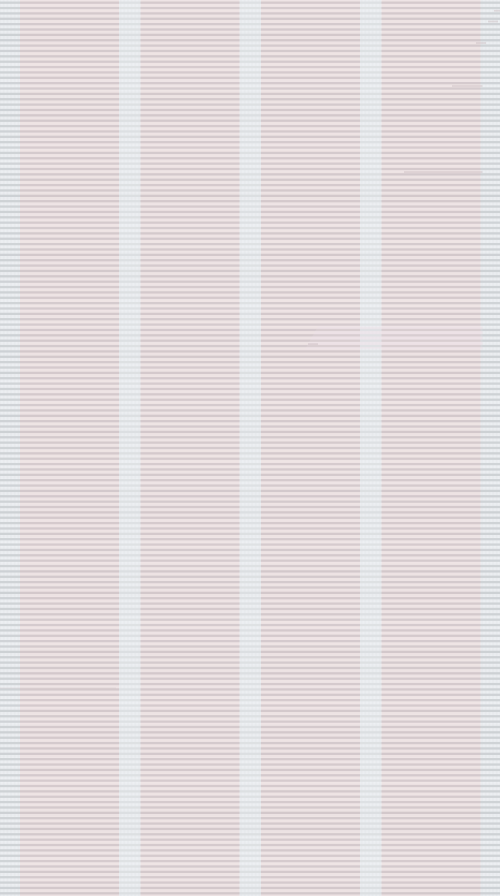
Write a WebGL 1 fragment shader that draws this pattern.

```glsl
precision highp float;
// Pale rose panels split by narrow blue-white bands, under fine horizontal ribs.
// Bands and ribs are wrapped distances with pixel-wide coverage; wear is a loop of
// hairlines whose depths halve, each starting on the falling diagonal.

uniform vec2 u_resolution;

const float BAND_PITCH = 0.241;      // fractions of canvas width
const float BAND_CENTER = 0.2595;
const float BAND_WIDTH = 0.0430;
const float THREADS_PER_PITCH = 33.0;
const float THREAD_DEPTH = 0.008;
const float RIB_COUNT = 167.0;       // ribs down the canvas
const float RIB_DUTY = 0.43;         // dark share of each rib
const float ROW_VARIATION = 0.006;
const float WEAR_DEPTH = 0.768;      // depth of the lowest hairline
const float WEAR_RIGHT = 0.965;      // where the hairlines end
const float WEAR_STRENGTH = 0.45;
const float PATCH_HALF_HEIGHT = 0.013;

const vec3 ROSE = vec3(0.932, 0.892, 0.894);
const vec3 ROSE_RIB = vec3(0.832, 0.790, 0.802);
const vec3 BAND = vec3(0.918, 0.928, 0.940);
const vec3 BAND_RIB = vec3(0.868, 0.880, 0.890);
const vec3 EDGE_RIB = vec3(0.810, 0.825, 0.838);
const vec3 HAIRLINE = vec3(0.790, 0.735, 0.750);
const vec3 LILAC = vec3(0.930, 0.882, 0.908);

// Share of a pixel lying within halfWidth of a line's center.
float coverage(float dist, float halfWidth, float pixel) {
  float lo = max(dist - 0.5 * pixel, -halfWidth);
  float hi = min(dist + 0.5 * pixel, halfWidth);
  return max(hi - lo, 0.0) / pixel;
}

// Signed distance to the nearest of evenly spaced centers.
float wrappedDistance(float x, float center, float pitch) {
  return (fract((x - center) / pitch + 0.5) - 0.5) * pitch;
}

// Smooth step from 0 to 1 across one pixel.
float edge(float x, float start, float pixel) {
  return clamp((x - start) / pixel + 0.5, 0.0, 1.0);
}

// Slow drift in tone from rib to rib.
float rowTone(float row) {
  return 0.6 * sin(row * 1.7) + 0.4 * sin(row * 0.43 + 2.0);
}

void main() {
  vec2 uv = gl_FragCoord.xy / u_resolution;
  vec2 pixel = 1.0 / u_resolution;
  float depth = 1.0 - uv.y;

  // Vertical bands with faint threads
  float bandDist = wrappedDistance(uv.x, BAND_CENTER, BAND_PITCH);
  float band = coverage(bandDist, 0.5 * BAND_WIDTH, pixel.x);
  float thread = cos(6.28318 * THREADS_PER_PITCH * bandDist / BAND_PITCH);

  // Horizontal ribs, strongest in the outermost bands
  float row = depth * RIB_COUNT;
  float ribDist = fract(row) - 0.5;
  float rib = coverage(ribDist, 0.5 * RIB_DUTY, RIB_COUNT * pixel.y);
  float outer = smoothstep(0.42, 0.46, abs(uv.x - 0.5));
  vec3 ground = mix(ROSE, BAND + THREAD_DEPTH * thread, band);
  vec3 ribColor = mix(ROSE_RIB, mix(BAND_RIB, EDGE_RIB, outer), band);
  vec3 color = mix(ground, ribColor, rib);
  color += ROW_VARIATION * rowTone(floor(row));

  // Lilac patch along the second hairline
  float patchDepth = 0.5 * WEAR_DEPTH - 0.007;
  float inPatch = 1.0 - smoothstep(0.8, 1.1, abs(depth - patchDepth) / PATCH_HALF_HEIGHT);
  inPatch *= edge(uv.x, 1.0 - depth, pixel.x) * (1.0 - edge(uv.x, WEAR_RIGHT, pixel.x));
  color = mix(color, mix(LILAC, ribColor, 0.7 * rib), 0.6 * inPatch);

  // Hairlines at halving depths; the lowest one runs faintly to the left
  float wearDepth = WEAR_DEPTH;
  for (int i = 0; i < 7; i++) {
    float start = 1.0 - wearDepth;
    float alongRight = edge(uv.x, start, pixel.x)
      * (1.0 - edge(uv.x, max(WEAR_RIGHT, start + 0.02), pixel.x));
    float along = alongRight;
    float strength = WEAR_STRENGTH;
    if (i == 0) {
      along = 1.0 - edge(uv.x, start, pixel.x);
      strength *= 0.4;
    } else if (i == 1) {
      along = alongRight * (1.0 - edge(uv.x, start + 0.02, pixel.x));
    }
    float line = coverage(depth - wearDepth, 0.001, pixel.y);
    color = mix(color, HAIRLINE, strength * line * along);
    wearDepth *= 0.5;
  }

  gl_FragColor = vec4(color, 1.0);
}
```
